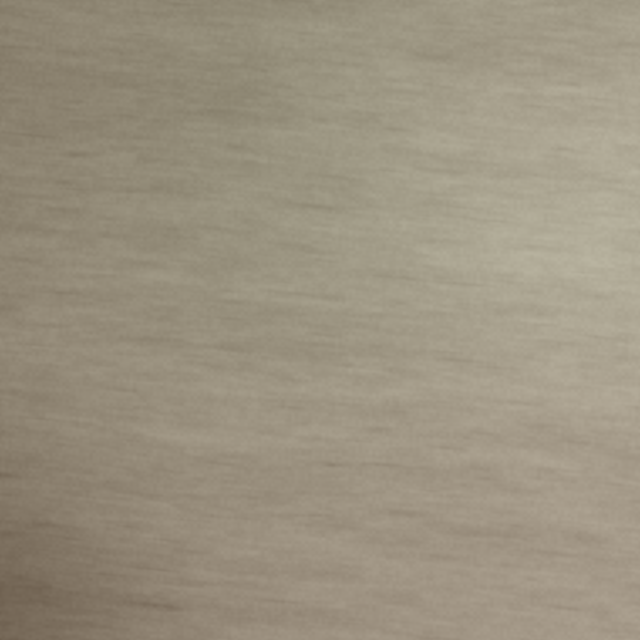
Write a three.js fragment shader that draws this texture.

```glsl
// Brushed beige-grey surface with short, soft, nearly horizontal grain streaks.
// A broad light field sets the tone; stretched noise and scattered tapered
// strokes add the grain, and slow noise drifts the hue from olive to rose.

varying vec2 vUv;

const vec3 SHADE_COLOR = vec3(0.510, 0.468, 0.398);   // tone 0
const vec3 LIGHT_COLOR = vec3(0.652, 0.620, 0.548);   // tone 1
const vec3 ROSE_SHIFT = vec3(0.006, -0.005, 0.001);

const float GRAIN_SLOPE = 0.085;      // fall of the grain towards the right
const float GRAIN_WAVE = 0.012;
const float STREAK_CONTRAST = 0.42;
const float BAND_CONTRAST = 0.20;
const float STROKE_CONTRAST = 0.20;
const float SPECKLE_CONTRAST = 0.24;

const vec2 GLOW_CENTER = vec2(1.06, 0.69);
const vec2 GLOW_SIZE = vec2(0.55, 0.28);
const float GLOW_STRENGTH = 0.40;
const float CORNER_SIZE = 0.22;
const float CORNER_STRENGTH = 0.75;

float hash(vec2 p) {
  vec3 q = fract(p.xyx * 0.1031);
  q += dot(q, q.yzx + 33.33);
  return fract((q.x + q.y) * q.z);
}

// Smooth value noise in the range -0.5 to 0.5
float noise(vec2 p) {
  vec2 cell = floor(p);
  vec2 f = fract(p);
  f = f * f * f * (f * (f * 6.0 - 15.0) + 10.0);
  float low = mix(hash(cell), hash(cell + vec2(1.0, 0.0)), f.x);
  float high = mix(hash(cell + vec2(0.0, 1.0)), hash(cell + vec2(1.0, 1.0)), f.x);
  return mix(low, high, f.y) - 0.5;
}

// Scattered tapered strokes, one per jittered cell; most dark, a few light
float strokes(vec2 p, vec2 cellSize, float thickness, float seed) {
  vec2 home = floor(p / cellSize);
  float sum = 0.0;
  for (int j = -1; j <= 1; j++) {
    for (int i = -1; i <= 1; i++) {
      vec2 cell = home + vec2(float(i), float(j));
      vec2 key = cell + seed;
      vec2 jitter = vec2(hash(key + 11.3), hash(key + 47.9));
      vec2 d = p - (cell + jitter) * cellSize;
      float halfLength = cellSize.x * mix(0.25, 0.75, hash(key + 83.1));
      d.y += 0.05 * (hash(key + 29.7) - 0.5) * d.x;
      float taper = 1.0 - smoothstep(0.0, 1.0, abs(d.x) / halfLength);
      float width = thickness * mix(0.7, 1.4, hash(key + 61.7));
      float profile = exp(-d.y * d.y / (width * width));
      float pick = hash(key + 5.2);
      float weight = pick < 0.2 ? 0.45 : -pick * pick;
      sum += weight * taper * profile;
    }
  }
  return sum;
}

// Broad illumination: left to right ramp, side glow, dim corner and top
float lightField(vec2 p) {
  float tone = 0.17 + 0.68 * pow(p.x, 0.7);
  vec2 g = (p - GLOW_CENTER) / GLOW_SIZE;
  tone += GLOW_STRENGTH * exp(-dot(g, g));
  vec2 c = p / CORNER_SIZE;
  tone -= CORNER_STRENGTH * exp(-dot(c, c));
  tone += 0.10 * (1.0 - smoothstep(0.0, 0.4, abs(p.y - 0.5)));
  tone -= 0.16 * smoothstep(0.75, 1.0, p.y) * p.x;
  return tone + 0.14 * noise(p * 3.5 + 7.0);
}

// Fine grain stretched along the brushing direction
float grainField(vec2 p) {
  float bands = noise(p * vec2(2.5, 26.0) + 3.0);
  float streaks = 0.34 * noise(p * vec2(8.0, 60.0) + 19.0)
                + 0.36 * noise(p * vec2(16.0, 110.0) + 41.0)
                + 0.30 * noise(p * vec2(36.0, 180.0) + 67.0);
  float marks = strokes(p, vec2(0.12, 0.034), 0.0042, 13.0)
              + 0.8 * strokes(p, vec2(0.075, 0.024), 0.0032, 71.0);
  return BAND_CONTRAST * bands + STREAK_CONTRAST * streaks
       + STROKE_CONTRAST * marks;
}

void main() {
  // Coordinates that follow the tilted, slightly wavy grain
  vec2 grain = vUv;
  grain.y += GRAIN_SLOPE * vUv.x + GRAIN_WAVE * noise(vUv * vec2(3.0, 4.0) + 23.0);

  float tone = lightField(vUv) + grainField(grain) + 0.055;

  // Faint blurred mottling that breaks up the streaks
  float speckle = 0.6 * noise(vUv * 190.0) + 0.4 * noise(vUv * 95.0 + 31.0);
  tone += SPECKLE_CONTRAST * speckle;

  // Rose tint low down and in slow patches, olive elsewhere
  float rose = 0.8 - 1.4 * smoothstep(0.15, 0.75, vUv.y)
             + 1.0 * noise(vUv * vec2(2.2, 3.5) + 53.0);

  vec3 color = mix(SHADE_COLOR, LIGHT_COLOR, tone) + ROSE_SHIFT * rose;
  gl_FragColor = vec4(color, 1.0);
}
```
